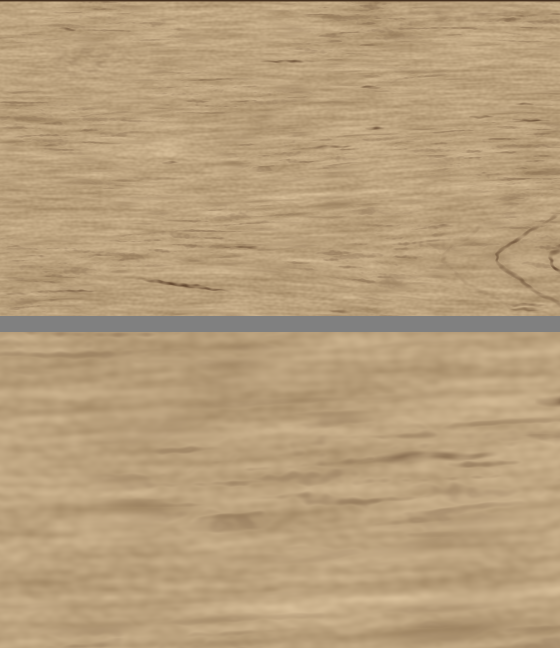
Top, the full canvas; bottom, a detail of the centre.
Write a WebGL 1 fragment shader that draws this texture.

```glsl
precision highp float;
// Pale oak plank: stretched gradient noise forms horizontal grain that bends
// around a knot at the lower right, where nested pointed growth rings appear.
// Ragged pores, mottled stains and a dark seam on the top edge finish it.

uniform vec2 u_resolution;

#define WOOD vec3(0.737, 0.637, 0.494)
#define DARK_BROWN vec3(0.36, 0.25, 0.16)
#define SEAM vec3(0.27, 0.19, 0.12)
#define KNOT vec2(1.575, 0.18)
#define RING_SPACING 0.17
#define GRAIN_BEND 0.12
#define GRAIN_CONTRAST 1.0
#define STREAK_DEPTH 0.36
#define STAIN_DEPTH 0.20
#define PORE_COUNT 20

vec2 hash2(vec2 p) {
  vec3 q = fract(vec3(p.xyx) * vec3(0.1031, 0.1030, 0.0973));
  q += dot(q, q.yzx + 33.33);
  return fract((q.xx + q.yz) * q.zy);
}

float cornerSlope(vec2 cell, vec2 offset) {
  float angle = 6.2832 * hash2(cell + 71.0).x;
  return dot(vec2(cos(angle), sin(angle)), offset);
}

// Gradient noise, roughly -0.7 to 0.7
float noise(vec2 p) {
  vec2 i = floor(p), f = p - i;
  vec2 u = f * f * f * (f * (f * 6.0 - 15.0) + 10.0);
  vec2 e = vec2(1.0, 0.0);
  float low = mix(cornerSlope(i, f), cornerSlope(i + e, f - e), u.x);
  float high = mix(cornerSlope(i + e.yx, f - e.yx), cornerSlope(i + 1.0, f - 1.0), u.x);
  return mix(low, high, u.y);
}

// Grain coordinates: rows spread apart as they pass the knot
vec2 grainSpace(vec2 p) {
  float dy = p.y - KNOT.y;
  float spread = GRAIN_BEND * smoothstep(0.6, 1.8, p.x) * exp(-dy * dy * 4.0);
  float drift = 0.010 * noise(p * vec2(1.8, 3.0));
  return vec2(p.x, p.y - spread * dy / (abs(dy) + 0.2) + drift);
}

// Soft horizontal stroke, thin at both ends
float taperedStroke(vec2 d, float halfLength, float halfWidth) {
  float t = d.x / halfLength;
  float taper = max(1.0 - t * t, 0.0);
  float w = halfWidth * taper;
  return taper * (1.0 - smoothstep(w * 0.3, w + 0.004, abs(d.y)));
}

float pores(vec2 g) {
  float ink = 0.0;
  for (int i = 0; i < PORE_COUNT; i++) {
    vec2 seed = vec2(float(i) * 7.0 + 3.0, 19.0);
    vec2 center = hash2(seed) * vec2(1.8, 1.0);
    vec2 size = hash2(seed + 41.0);
    float stroke = taperedStroke(g - center, mix(0.03, 0.11, size.x * size.x), 0.003);
    ink = max(ink, stroke * mix(0.2, 0.65, size.y));
  }
  return ink;
}

// Nested pointed rings that open to the right and fade along their arms
float growthRings(vec2 p) {
  vec2 d = p - KNOT;
  d += 0.016 * vec2(noise(p * 13.0), noise(p * 11.0 + 30.0));
  d.x += 0.010 * noise(p * vec2(24.0, 60.0));
  float arm = sqrt(d.y * d.y * 2.6 + 0.0025);
  float steepness = 2.6 * abs(d.y) / arm;
  float stretch = sqrt(1.0 + steepness * steepness);
  float f = (d.x - arm + 0.05) / stretch;
  float ink = 0.0;
  for (int i = -1; i < 2; i++) {
    float k = float(i);
    float offset = abs(f - k * RING_SPACING / stretch);
    float strength = k < 0.0 ? 0.20 : 0.72;
    float line = 1.0 - smoothstep(0.001, 0.011, offset);
    float halo = 0.28 * exp(-offset * 60.0);
    ink = max(ink, strength * max(line, halo));
  }
  float broken = 0.75 + 1.1 * noise(p * vec2(20.0, 50.0));
  return ink * broken * exp(-abs(d.y) * 5.5);
}

// Brown streaks from thresholded noise, ragged where the speckle bites in
float streaks(vec2 g, float speckle) {
  float patches = smoothstep(-0.30, 0.35, noise(g * vec2(2.2, 7.0) + 80.0));
  float wide = noise(g * vec2(6.0, 44.0) + 12.0) + 0.35 * speckle;
  float thin = noise(g * vec2(9.0, 88.0) + 33.0) + 0.30 * speckle;
  float ink = 0.75 * smoothstep(0.14, 0.55, wide);
  return patches * max(ink, smoothstep(0.12, 0.55, thin));
}

float stain(vec2 p, vec2 center, vec2 radius) {
  vec2 d = (p - center) / radius;
  return exp(-dot(d, d));
}

void main() {
  vec2 p = gl_FragCoord.xy / u_resolution.y;
  vec2 g = grainSpace(p);

  // Broad bands, fibres and fine speckle
  float speckle = noise(p * vec2(65.0, 110.0));
  float tone = 0.032 * noise(g * vec2(1.3, 7.0) + 5.0);
  tone += 0.055 * noise(g * vec2(3.0, 26.0) + 17.0);
  tone += 0.080 * noise(g * vec2(5.0, 64.0) + 43.0);
  tone += 0.060 * noise(g * vec2(14.0, 115.0) + 61.0);
  tone += 0.048 * speckle;
  float ink = STREAK_DEPTH * streaks(g, speckle);

  // Mottled stains near the top
  float stains = stain(p, vec2(0.29, 0.80), vec2(0.13, 0.06))
               + stain(p, vec2(1.50, 0.95), vec2(0.25, 0.03));
  float mottle = smoothstep(-0.2, 0.5, noise(p * vec2(24.0, 60.0) + 9.0));
  ink += STAIN_DEPTH * stains * (0.15 + mottle);

  // Pores, one long check and the rings
  vec2 ragged = vec2(0.0, 0.006 * noise(p * vec2(28.0, 40.0)));
  float rough = 0.8 + 1.0 * noise(p * vec2(36.0, 80.0));
  vec2 check = p - vec2(0.58, 0.098) + ragged;
  check.y += 0.13 * check.x;
  float marks = max(pores(g + ragged), 0.85 * taperedStroke(check, 0.16, 0.005));
  ink = max(ink, marks * rough);
  ink = max(ink, growthRings(p));

  vec3 color = WOOD + GRAIN_CONTRAST * tone * vec3(1.0, 1.02, 0.98);
  color = mix(color, DARK_BROWN, clamp(ink, 0.0, 0.9));
  color = mix(color, SEAM, smoothstep(0.993, 0.998, p.y));
  gl_FragColor = vec4(color, 1.0);
}
```
